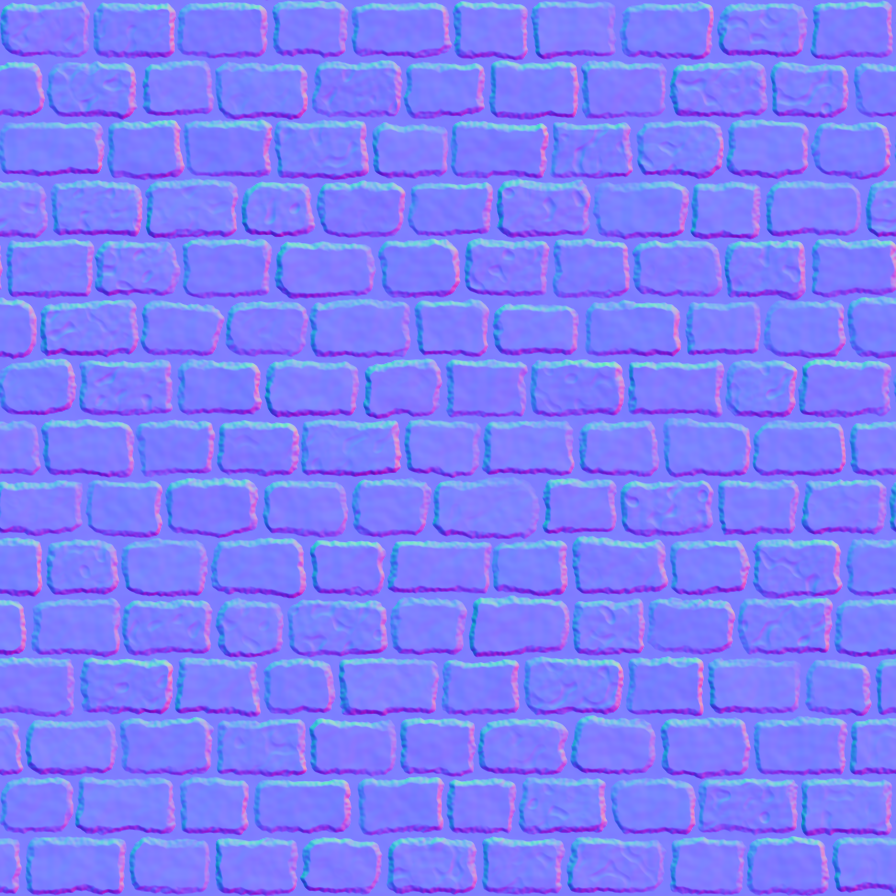
Reproduce this texture map procedurally as a WebGL 1 fragment shader.

```glsl
precision highp float;
// Tangent-space normal map of a rough stone-block wall in running bond.
// A tileable height field (eroded rounded boxes, bevels, noise) is
// differentiated and its normal is packed into RGB.

uniform vec2 u_resolution;

#define ROWS 15.0
#define COLS 10.0
#define JOINT_JITTER 0.24    // sideways spread of joints, in blocks
#define GAP_SPREAD 0.0024    // random inset of each block side
#define EDGE_WEAR 0.0050     // depth of the ragged edge erosion
#define BEVEL_TOP 0.0078
#define BEVEL_BOTTOM 0.0062
#define BLOCK_HEIGHT 0.0034
#define FACE_TILT 0.07       // random slope of whole block faces
#define GRAIN 0.00055        // fine surface relief
#define PITTING 0.0012       // depth of dents on rough blocks

float hash(vec2 p) {
  vec3 q = fract(vec3(p.xyx) * 0.1031);
  q += dot(q, q.yzx + 33.33);
  return fract((q.x + q.y) * q.z);
}

// Slope of a random lattice gradient along offset f.
float ramp(vec2 cell, vec2 f) {
  float angle = 6.2832 * hash(cell);
  return dot(vec2(cos(angle), sin(angle)), f);
}

// Gradient noise around 0.5 with 'cells' lattice cells across, tileable.
float noise(vec2 p, float cells, float seed) {
  p *= cells;
  vec2 i = floor(p);
  vec2 f = p - i;
  vec2 s = f * f * f * (f * (f * 6.0 - 15.0) + 10.0);
  vec2 a = mod(i, cells) + seed;
  vec2 b = mod(i + 1.0, cells) + seed;
  float low = mix(ramp(a, f), ramp(vec2(b.x, a.y), f - vec2(1.0, 0.0)), s.x);
  float high = mix(ramp(vec2(a.x, b.y), f - vec2(0.0, 1.0)), ramp(b, f - 1.0), s.x);
  return 0.5 + 0.8 * mix(low, high, s.y);
}

float roundedBox(vec2 p, vec2 halfSize, float radius) {
  vec2 q = abs(p) - halfSize + radius;
  return length(max(q, 0.0)) + min(max(q.x, q.y), 0.0) - radius;
}

// Running-bond shift of a row, with a slow drift; rows count from the top.
float rowShift(float row) {
  return 0.5 * mod(row, 2.0) + 0.1 * sin((row - 1.2) * 0.7)
       + 0.3 * step(9.5, row);
}

float jointAt(float i, float row) {
  return i + JOINT_JITTER * (hash(vec2(mod(i, COLS) + 3.0, row + 41.0)) - 0.5);
}

float height(vec2 p) {
  // Gentle sag of the courses and finer waviness of the sides
  vec2 w = p + 0.0060 * (vec2(noise(p, 22.0, 5.0), noise(p, 16.0, 71.0)) - 0.5)
             + 0.0030 * (vec2(noise(p, 52.0, 9.0), noise(p, 48.0, 77.0)) - 0.5);

  // Locate the block
  float level = floor(w.y * ROWS);
  float row = mod(ROWS - 1.0 - level, ROWS);
  float shift = rowShift(row);
  float u = w.x * COLS - shift;
  float i = floor(u);
  if (u < jointAt(i, row)) i -= 1.0;
  else if (u >= jointAt(i + 1.0, row)) i += 1.0;
  vec2 id = vec2(mod(i, COLS), row);

  // Box with a separate inset on every side
  vec2 low = vec2((jointAt(i, row) + shift) / COLS, level / ROWS);
  vec2 high = vec2((jointAt(i + 1.0, row) + shift) / COLS, (level + 1.0) / ROWS);
  low += GAP_SPREAD * vec2(hash(id + 11.0), hash(id + 23.0));
  high -= GAP_SPREAD * vec2(hash(id + 37.0), hash(id + 53.0));
  vec2 halfSize = 0.5 * (high - low);
  vec2 q = w - 0.5 * (low + high);
  float d = roundedBox(q, halfSize, mix(0.009, 0.020, hash(id + 67.0)));

  // Erosion only shrinks blocks, so they never cross the joints
  float wear = 0.45 * noise(p, 34.0, 13.0) + 0.35 * noise(p, 88.0, 29.0)
             + 0.30 * noise(p, 170.0, 47.0);
  d += EDGE_WEAR * max(1.4 * wear - 0.35, 0.0);

  // Bevel: crisp foot, soft shoulder
  float bevel = mix(BEVEL_BOTTOM, BEVEL_TOP, smoothstep(-halfSize.y, halfSize.y, q.y));
  bevel *= 0.65 + 0.7 * noise(p, 40.0, 19.0);
  float t = clamp(-d / bevel, 0.0, 1.0);
  float body = mix(t * t * (3.0 - 2.0 * t), t * (2.0 - t), 0.5);

  // Surface relief, stronger on a few rough blocks
  float rough = smoothstep(0.45, 1.0, hash(id + 83.0));
  float grain = noise(p, 80.0, 17.0) + 2.5 * noise(p, 30.0, 31.0);
  float pits = smoothstep(0.60, 0.90, noise(p, 58.0, 59.0));
  vec2 tilt = FACE_TILT * (vec2(hash(id + 97.0), hash(id + 109.0)) - 0.5);
  float rise = BLOCK_HEIGHT * mix(0.75, 1.2, hash(id + 127.0)) + dot(tilt, q);
  return rise * body + GRAIN * grain * (0.4 + 0.6 * body)
       + body * rough * (GRAIN * noise(p, 110.0, 7.0) - PITTING * pits);
}

void main() {
  vec2 p = gl_FragCoord.xy / u_resolution;
  vec2 e = vec2(0.0010, 0.0);
  vec2 slope = vec2(height(p + e.xy) - height(p - e.xy),
                    height(p + e.yx) - height(p - e.yx)) / (2.0 * e.x);
  vec3 normal = normalize(vec3(-slope, 1.0));
  gl_FragColor = vec4(normal * 0.5 + vec3(0.494, 0.494, 0.5), 1.0);
}
```
